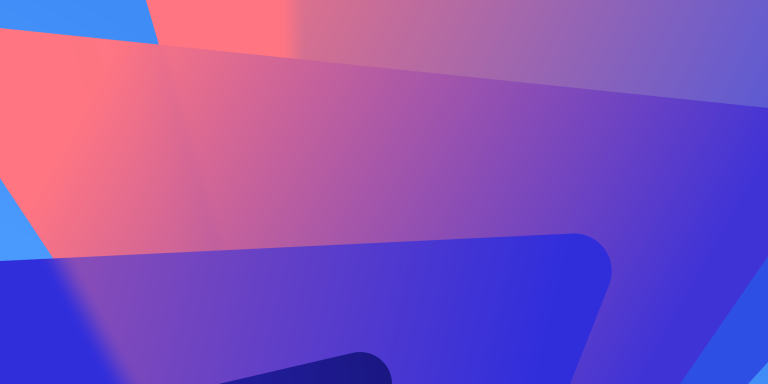
Reproduce this background procedurally as a Shadertoy shader.

```glsl
const vec3 CORAL = vec3(1.0, 0.46, 0.51);
const vec3 ROSE = vec3(0.85, 0.44, 0.56);
const vec3 SLATE = vec3(0.34, 0.35, 0.84);
const vec3 INDIGO = vec3(0.25, 0.20, 0.84);
const vec3 PURPLE = vec3(0.53, 0.30, 0.72);
const vec3 ULTRAMARINE = vec3(0.19, 0.18, 0.86);
const vec3 COBALT = vec3(0.18, 0.31, 0.89);
const vec3 SKY = vec3(0.25, 0.55, 0.97);
const vec3 PALE_SKY = vec3(0.29, 0.60, 0.99);
const vec3 NAVY = vec3(0.13, 0.11, 0.60);
const vec3 MIDNIGHT = vec3(0.10, 0.09, 0.51);

// Signed distance to the line a-b, positive on its left
float side(vec2 p, vec2 a, vec2 b) {
    vec2 d = normalize(b - a);
    return dot(p - a, vec2(-d.y, d.x));
}

// Wedge opening along two directions, with a corner of the given radius
float roundedWedge(vec2 p, vec2 center, vec2 topDir, vec2 sideDir, float radius) {
    vec2 q = p - center;
    vec2 u = normalize(topDir);
    vec2 w = normalize(sideDir);
    float edges = max(dot(q, vec2(u.y, -u.x)), dot(q, vec2(-w.y, w.x)));
    bool atCorner = dot(q, u) < 0.0 && dot(q, w) < 0.0;
    return (atCorner ? length(q) : edges) - radius;
}

// Position along a linear gradient, from 0 at a to 1 at b
float ramp(vec2 p, vec2 a, vec2 b) {
    vec2 d = b - a;
    return clamp(dot(p - a, d) / dot(d, d), 0.0, 1.0);
}

vec3 layer(vec3 below, vec3 above, float dist, float pixel) {
    return mix(above, below, smoothstep(-0.7 * pixel, 0.7 * pixel, dist));
}

vec3 backColor(vec2 p) {
    vec3 c = mix(ROSE, SLATE, ramp(p, vec2(0.78, 0.95), vec2(1.906, 0.40)));
    c = mix(CORAL, c, smoothstep(0.725, 0.80, p.x));
    return mix(COBALT, c, smoothstep(0.35, 0.60, p.y));
}

vec3 middleColor(vec2 p, float foldDist) {
    float t = ramp(p, vec2(0.214, 0.714), vec2(1.615, -0.086));
    float fold = smoothstep(-0.03, 0.01, foldDist) * exp(-max(foldDist, 0.0) * 12.0);
    return mix(CORAL, INDIGO, min(t + 0.035 * fold, 1.0));
}

vec3 frontColor(vec2 p) {
    vec3 c = mix(PURPLE, ULTRAMARINE, ramp(p, vec2(0.195, 0.245), vec2(1.38, -0.04)));
    float glow = side(p, vec2(0.151, 0.323), vec2(0.326, 0.0));
    return mix(ULTRAMARINE, c, smoothstep(-0.045, 0.045, glow));
}

void mainImage(out vec4 fragColor, in vec2 fragCoord) {
    vec2 p = fragCoord / iResolution.y;
    float pixel = 1.0 / iResolution.y;

    // Sky
    vec3 color = mix(SKY, PALE_SKY, ramp(p, vec2(0.3, 0.95), vec2(0.0, 0.4)));

    // Back sheet
    float foldDist = side(p, vec2(0.414, 0.883), vec2(0.380, 1.0));
    float corner = side(p, vec2(2.0, 0.057), vec2(1.948, 0.0));
    color = layer(color, backColor(p), max(foldDist, corner), pixel);

    // Middle sheet
    float top = side(p, vec2(0.0, 0.927), vec2(2.0, 0.719));
    float left = side(p, vec2(0.138, 0.328), vec2(0.0, 0.536));
    float right = side(p, vec2(2.0, 0.333), vec2(1.771, 0.0));
    color = layer(color, middleColor(p, foldDist), max(top, max(left, right)), pixel);

    // Front sheet
    float front = roundedWedge(p, vec2(1.495, 0.294), vec2(-0.999, -0.048), vec2(-0.366, -0.93), 0.098);
    color = layer(color, frontColor(p), front, pixel);

    // Dark card
    float card = roundedWedge(p, vec2(0.9375, 0.0), vec2(-0.974, -0.226), vec2(-0.3, -0.95), 0.0833);
    vec3 cardColor = mix(NAVY, MIDNIGHT, ramp(p, vec2(0.65, 0.0), vec2(1.02, 0.04)));
    color = layer(color, cardColor, card, pixel);

    fragColor = vec4(color, 1.0);
}
```
